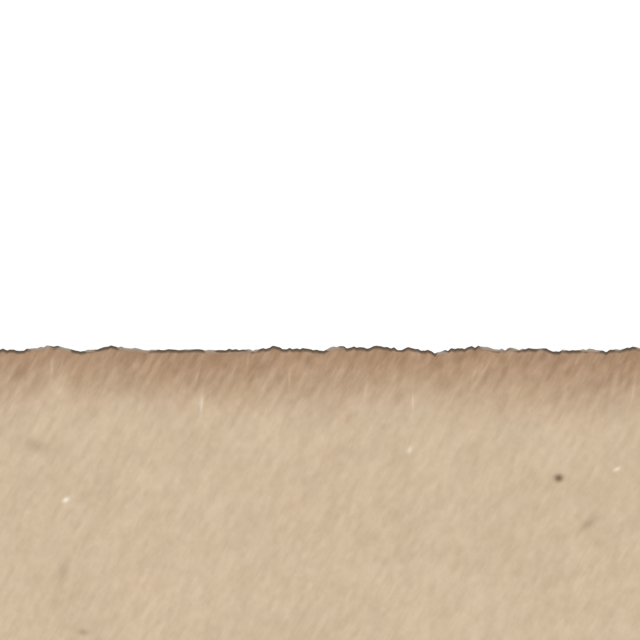
Reproduce this texture procedurally as a three.js fragment shader.

```glsl
// Draws a sheet of tan fibrous paper with a rough, shaded upper edge on white.
varying vec2 vUv;

const vec3 BACKDROP = vec3(1.0);
const vec3 PAPER = vec3(0.815, 0.73, 0.62);
const vec3 EDGE_BROWN = vec3(0.665, 0.54, 0.435);
const vec3 RIM_DARK = vec3(0.33, 0.29, 0.25);
const vec3 RIM_PALE = vec3(0.73, 0.69, 0.64);
const vec3 SPECK_DARK = vec3(0.42, 0.35, 0.27);
const vec3 SPECK_PALE = vec3(0.97, 0.93, 0.86);
const float EDGE_HEIGHT = 0.4535;
const float RIM_WIDTH = 0.0055;
const float SHADE_DEPTH = 0.125;
const float SOFTNESS = 0.0014;
const float FIBRE_ANGLE = 1.05;

float hash(vec2 p) {
  vec3 q = fract(vec3(p.xyx) * 0.1031);
  q += dot(q, q.yzx + 33.33);
  return fract((q.x + q.y) * q.z);
}

float noise(vec2 p) {
  vec2 i = floor(p);
  vec2 f = fract(p);
  f = f * f * (3.0 - 2.0 * f);
  float low = mix(hash(i), hash(i + vec2(1.0, 0.0)), f.x);
  float high = mix(hash(i + vec2(0.0, 1.0)), hash(i + vec2(1.0)), f.x);
  return mix(low, high, f.y);
}

float fbm(vec2 p) {
  float sum = 0.0;
  float gain = 0.5;
  for (int i = 0; i < 4; i++) {
    sum += gain * (noise(p) - 0.5);
    p = p * 2.03 + 17.3;
    gain *= 0.5;
  }
  return sum;
}

vec2 rotate(vec2 p, float a) {
  return vec2(cos(a) * p.x + sin(a) * p.y, cos(a) * p.y - sin(a) * p.x);
}

float bump(float x, float centre, float width) {
  float t = (x - centre) / width;
  return exp(-t * t);
}

// Soft elliptical spot, long axis turned by angle
float spot(vec2 p, vec2 centre, vec2 radius, float angle) {
  vec2 q = rotate(p - centre, angle) / radius;
  return exp(-dot(q, q));
}

// Height of the torn edge: broad lumps plus fine roughness
float edgeHeight(float x) {
  float h = EDGE_HEIGHT;
  h += 0.0055 * bump(x, 0.083, 0.024) + 0.004 * bump(x, 0.183, 0.022);
  h += 0.003 * bump(x, 0.44, 0.03) + 0.0045 * bump(x, 0.565, 0.055);
  h += 0.003 * bump(x, 0.76, 0.04) + 0.004 * bump(x, 1.0, 0.025);
  h -= 0.004 * bump(x, 0.685, 0.012);
  float rough = 1.0 - 0.75 * bump(x, 0.29, 0.08);
  h += rough * 0.005 * (noise(vec2(x * 75.0, 3.0)) - 0.5);
  return h + rough * 0.003 * (noise(vec2(x * 190.0, 8.0)) - 0.5);
}

void main() {
  vec2 p = vUv;
  float depth = edgeHeight(p.x) - p.y;

  // Brown shading that fades down from the edge
  float reach = SHADE_DEPTH * (1.0 + 0.25 * smoothstep(0.7, 1.0, p.x) + 0.8 * fbm(p * 9.0));
  float shade = 1.0 - smoothstep(-0.015, reach, depth);
  vec3 paper = mix(PAPER, EDGE_BROWN, shade);

  // Mottling and slanted fibres, strongest near the edge
  vec2 along = rotate(p, FIBRE_ANGLE);
  float fibre = fbm(along * vec2(42.0, 130.0));
  float grain = fbm(p * 105.0 + 40.0);
  float cloud = fbm(p * 13.0 + 5.0);
  paper += (0.07 + 0.10 * shade) * fibre + 0.045 * grain + 0.035 * cloud;
  paper += vec3(0.012, 0.0, -0.014) * fbm(p * 24.0 + 70.0);

  // Scattered short pale hairs under the edge
  for (int i = 0; i < 12; i++) {
    float k = float(i);
    vec2 c = vec2((k + hash(vec2(k, 1.0))) / 12.0, 0.36 + 0.075 * hash(vec2(k, 2.0)));
    float angle = 1.0 + 0.7 * hash(vec2(k, 3.0));
    paper += 0.05 * spot(p, c, vec2(0.014, 0.0022), angle);
  }

  // Dark flecks and faint smudges
  float dark = 0.8 * spot(p, vec2(0.873, 0.253), vec2(0.007, 0.006), 0.0);
  dark += 0.24 * spot(p, vec2(0.92, 0.182), vec2(0.017, 0.007), 0.8);
  dark += 0.17 * spot(p, vec2(0.058, 0.302), vec2(0.022, 0.010), -0.4);
  dark += 0.20 * spot(p, vec2(0.098, 0.108), vec2(0.016, 0.008), 1.2);
  dark += 0.28 * spot(p, vec2(0.130, 0.012), vec2(0.009, 0.005), 0.0);
  paper = mix(paper, SPECK_DARK, dark);

  // Bright flecks
  float pale = 0.9 * spot(p, vec2(0.103, 0.219), vec2(0.006, 0.004), 0.5);
  pale += 0.55 * spot(p, vec2(0.640, 0.297), vec2(0.006, 0.004), 1.0);
  pale += 0.65 * spot(p, vec2(0.964, 0.267), vec2(0.006, 0.003), 0.5);
  pale += 0.40 * spot(p, vec2(0.315, 0.368), vec2(0.016, 0.003), 1.5);
  paper = mix(paper, SPECK_PALE, pale);

  // Thin rim, dark with broken pale patches
  float patches = smoothstep(0.55, 0.8, noise(vec2(p.x * 58.0, p.y * 90.0)));
  float rim = 1.0 - smoothstep(0.2 * RIM_WIDTH, 1.3 * RIM_WIDTH, depth);
  paper = mix(paper, mix(RIM_DARK, RIM_PALE, 0.75 * patches), 0.85 * rim);

  float cover = smoothstep(-SOFTNESS, SOFTNESS, depth);
  gl_FragColor = vec4(mix(BACKDROP, paper, cover), 1.0);
}
```
